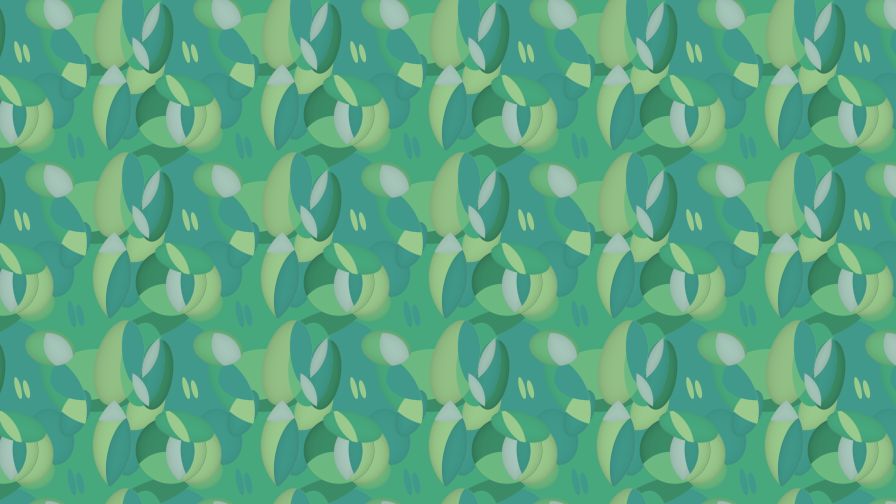
A Shadertoy shader for this pattern:

```glsl
// Repeating collage of overlapping green leaves, discs and crescents with soft edge shadows.
#define ROWS 3.0
#define SHIFT_X 1.7778
#define TEAL vec3(0.25, 0.60, 0.54)
#define MID vec3(0.28, 0.66, 0.49)
#define DARK vec3(0.23, 0.55, 0.40)
#define PALE vec3(0.60, 0.79, 0.55)
#define LIGHT vec3(0.42, 0.72, 0.50)
#define GREY vec3(0.65, 0.78, 0.73)
#define SHADOW 0.20
#define SHADOW_FALLOFF 32.0

// Offset from a centre, wrapped to the nearest tile, then turned
vec2 place(vec2 p, vec2 centre, float angle) {
    vec2 q = p - centre;
    q -= round(q);
    float c = cos(angle), s = sin(angle);
    return vec2(c * q.x - s * q.y, s * q.x + c * q.y);
}

float ellipse(vec2 p, vec2 centre, vec2 radii, float angle) {
    vec2 q = place(p, centre, angle);
    float k = length(q / radii);
    float g = length(q / (radii * radii));
    return k * (k - 1.0) / max(g, 1e-4);
}

// Pointed leaf: size holds half width and half length
float leaf(vec2 p, vec2 centre, vec2 size, float angle) {
    vec2 q = place(p, centre, angle);
    float r = dot(size, size) / (2.0 * size.x);
    return length(vec2(abs(q.x) + r - size.x, q.y)) - r;
}

// Fill a shape; shade darkens it just inside its edge
void paint(inout vec3 col, float d, vec3 ink, float shade) {
    float aa = 0.75 * ROWS / iResolution.y;
    float edge = exp(min(d, 0.0) * SHADOW_FALLOFF);
    ink *= 1.0 - SHADOW * shade * edge;
    col = mix(col, ink, 1.0 - smoothstep(-aa, aa, d));
}

vec3 tile(vec2 p) {
    vec3 col = MID;

    // Broad ground shapes
    paint(col, ellipse(p, vec2(0.38, 0.30), vec2(0.21, 0.40), 0.25), TEAL, 0.0);
    paint(col, ellipse(p, vec2(0.53, 0.60), vec2(0.13, 0.17), 0.3), TEAL, 0.3);
    paint(col, ellipse(p, vec2(0.12, 0.94), vec2(0.075, 0.27), 1.95), DARK, 0.0);
    paint(col, ellipse(p, vec2(0.03, 0.62), vec2(0.09, 0.22), -0.3), TEAL, 0.3);

    // Sweep with a dark crescent below it
    float sweep = ellipse(p, vec2(0.76, 0.23), vec2(0.24, 0.15), 0.15);
    paint(col, ellipse(p, vec2(0.82, 0.32), vec2(0.24, 0.13), 0.1), DARK, 0.0);
    paint(col, sweep, LIGHT, 0.0);

    // Chain of lenses
    float cap = ellipse(p, vec2(0.52, 0.07), vec2(0.15, 0.105), -0.2);
    float link = leaf(p, vec2(0.60, 0.31), vec2(0.10, 0.25), 0.55);
    float tail = ellipse(p, vec2(0.67, 0.46), vec2(0.08, 0.15), -0.45);
    paint(col, tail, TEAL, 0.4);
    paint(col, link, MID, 0.3);
    paint(col, max(link, tail), PALE, 0.0);
    paint(col, max(link, sweep), TEAL, 0.0);
    paint(col, cap, LIGHT, 0.6);
    paint(col, max(cap, leaf(p, vec2(0.57, 0.09), vec2(0.075, 0.13), 0.6)), GREY, 0.4);

    // Tall oval crossed by a second one
    float tall = ellipse(p, vec2(0.93, 0.16), vec2(0.14, 0.26), -0.25);
    float cross = ellipse(p, vec2(0.07, 0.17), vec2(0.13, 0.25), -0.1);
    float crescent = ellipse(p, vec2(0.15, 0.23), vec2(0.10, 0.21), -0.15);
    paint(col, leaf(p, vec2(0.09, 0.42), vec2(0.10, 0.17), -0.6), PALE, 0.5);
    paint(col, crescent, DARK, 0.8);
    paint(col, cross, MID, 0.0);
    paint(col, max(cross, crescent), TEAL, 0.4);
    paint(col, tall, PALE * 0.95, 0.6);
    paint(col, max(tall, cross), LIGHT, 0.0);
    paint(col, max(tall, ellipse(p, vec2(0.03, 0.10), vec2(0.08, 0.20), 0.1)), TEAL, 0.0);
    paint(col, leaf(p, vec2(0.12, 0.13), vec2(0.035, 0.13), -0.4), GREY, 0.5);
    paint(col, leaf(p, vec2(0.06, 0.32), vec2(0.035, 0.11), 0.45), GREY, 0.3);

    // Upright leaf with a tinted half and tip
    float upright = leaf(p, vec2(0.89, 0.64), vec2(0.115, 0.26), -0.05);
    paint(col, upright, PALE, 0.7);
    paint(col, max(upright, ellipse(p, vec2(0.98, 0.72), vec2(0.12, 0.25), -0.2)), TEAL, 0.4);
    paint(col, max(upright, ellipse(p, vec2(0.88, 0.41), vec2(0.15, 0.10), 0.0)), GREY, 0.3);

    // Disc split into overlapping parts
    float disc = ellipse(p, vec2(0.24, 0.68), vec2(0.21, 0.20), 0.0);
    float side = ellipse(p, vec2(0.38, 0.70), vec2(0.16, 0.18), 0.0);
    float lobe = ellipse(p, vec2(0.17, 0.83), vec2(0.17, 0.13), 0.5);
    float lens = leaf(p, vec2(0.295, 0.69), vec2(0.085, 0.17), -0.05);
    float lid = ellipse(p, vec2(0.32, 0.54), vec2(0.085, 0.18), 1.3);
    paint(col, ellipse(p, vec2(0.43, 0.81), vec2(0.12, 0.10), 0.3), LIGHT, 0.4);
    paint(col, side, PALE, 0.8);
    paint(col, disc, DARK, 0.9);
    paint(col, max(disc, lobe), LIGHT, 0.0);
    paint(col, max(disc, side), PALE, 0.6);
    paint(col, lens, GREY, 0.5);
    paint(col, max(lens, ellipse(p, vec2(0.41, 0.71), vec2(0.11, 0.20), 0.15)), TEAL, 0.3);
    paint(col, lid, MID, 0.3);
    paint(col, max(lid, leaf(p, vec2(0.28, 0.54), vec2(0.035, 0.13), 0.6)), PALE, 0.0);

    // Paired seeds
    for (int i = 0; i < 2; i++) {
        vec2 seedStep = vec2(0.05, 0.007) * float(i);
        vec2 seedSize = vec2(0.017, 0.055 + 0.012 * float(1 - i));
        paint(col, ellipse(p, vec2(0.33, 0.31) + seedStep, seedSize, 0.25), PALE, 0.0);
        paint(col, ellipse(p, vec2(0.65, 0.87) + seedStep, seedSize * 1.2, 0.2), TEAL, 0.0);
    }
    return col;
}

void mainImage(out vec4 fragColor, in vec2 fragCoord) {
    vec2 p = fragCoord * ROWS / iResolution.y;
    fragColor = vec4(tile(vec2(p.x - SHIFT_X, -p.y)), 1.0);
}
```
